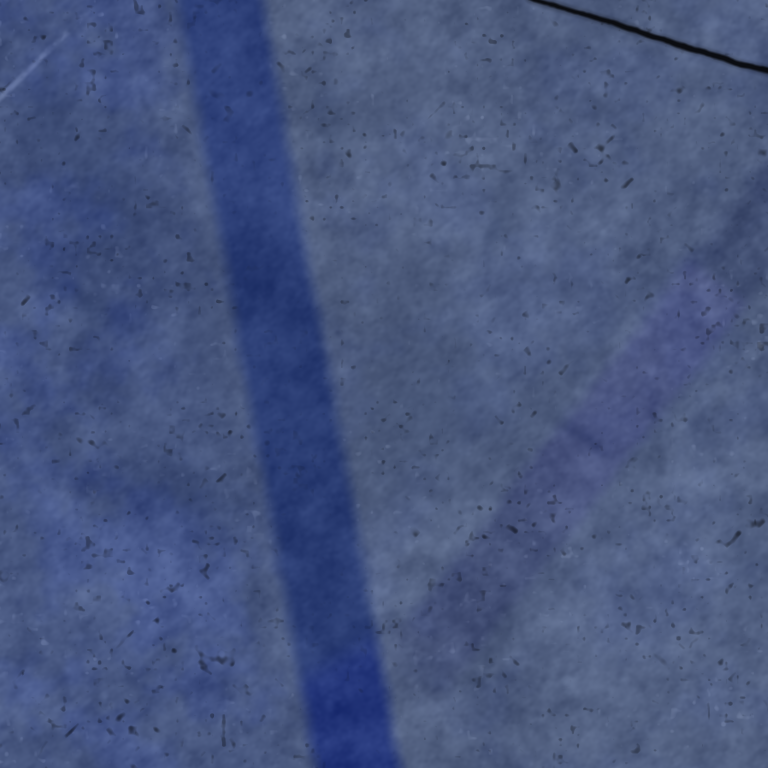
This texture is drawn by a WebGL 1 fragment shader. Its source:

```glsl
precision highp float;

uniform vec2 u_resolution;

float hash(vec2 p) {
  vec3 q = fract(vec3(p.xyx) * 0.1031);
  q += dot(q, q.yzx + 33.33);
  return fract((q.x + q.y) * q.z);
}

float noise(vec2 p) {
  vec2 cell = floor(p);
  vec2 f = fract(p);
  f = f * f * (3.0 - 2.0 * f);
  float low = mix(hash(cell), hash(cell + vec2(1.0, 0.0)), f.x);
  float high = mix(hash(cell + vec2(0.0, 1.0)), hash(cell + 1.0), f.x);
  return mix(low, high, f.y);
}

// Layered noise centred on zero
float fbm(vec2 p) {
  float sum = 0.0;
  float gain = 0.5;
  for (int i = 0; i < 4; i++) {
    sum += gain * (noise(p) - 0.5);
    p = mat2(1.6, 1.2, -1.2, 1.6) * p + 17.3;
    gain *= 0.6;
  }
  return sum;
}

vec2 rotate(vec2 p, float angle) {
  float c = cos(angle);
  float s = sin(angle);
  return vec2(c * p.x + s * p.y, c * p.y - s * p.x);
}

float blot(vec2 p, vec2 center, vec2 radius, float angle) {
  vec2 q = rotate(p - center, angle) / radius;
  return exp(-dot(q, q));
}

float segmentDistance(vec2 p, vec2 a, vec2 b) {
  vec2 along = b - a;
  float t = clamp(dot(p - a, along) / dot(along, along), 0.0, 1.0);
  return length(p - a - along * t);
}

float band(float offset, float halfWidth, float softness) {
  return 1.0 - smoothstep(halfWidth - softness, halfWidth + softness, abs(offset));
}

// Soft flecks where fine noise peaks inside sparse patches
float flecks(vec2 p, float scale, float threshold) {
  float peak = noise(p * scale) + 0.3 * (noise(p * scale * 1.7 + 5.0) - 0.5);
  float patches = 0.4 * (noise(p * scale * 0.14 + 31.0) - 0.5);
  return smoothstep(threshold, threshold + 0.3, peak + patches);
}

void main() {
  vec2 uv = gl_FragCoord.xy / u_resolution;
  float pixel = 1.0 / min(u_resolution.x, u_resolution.y);
  float cloud = fbm(uv * 8.0);
  float mottle = fbm(uv * 27.0 + 40.0);
  vec2 streak = rotate(uv, 0.65);
  float grain = noise(streak * vec2(85.0, 125.0)) + 0.7 * noise(streak * vec2(150.0, 210.0)) - 0.85;
  float stripeX = uv.x - (0.286 + 0.18 * (1.0 - uv.y));
  float leftSide = 1.0 - smoothstep(-0.16, 0.04, stripeX);

  // Concrete, bluer to the left of the stripe
  vec3 color = mix(vec3(0.312, 0.368, 0.495), vec3(0.268, 0.328, 0.485), leftSide);
  float bluish = smoothstep(-0.1, 0.25, fbm(uv * 11.0 + 9.0));
  color += vec3(-0.016, -0.012, 0.026) * bluish * (0.4 + 0.6 * leftSide);

  // Broad stains and worn light areas
  float stain = 0.8 * blot(uv, vec2(0.12, 0.75), vec2(0.06, 0.1), 0.4);
  stain += 0.6 * blot(uv, vec2(0.06, 0.86), vec2(0.04, 0.06), 0.0);
  stain += 1.1 * blot(uv, vec2(0.11, 0.61), vec2(0.08, 0.018), -0.65);
  stain += 0.8 * blot(uv, vec2(0.24, 0.355), vec2(0.09, 0.025), -0.25);
  stain += 0.8 * blot(uv, vec2(0.55, 0.47), vec2(0.13, 0.11), 0.5);
  stain += 0.9 * blot(uv, vec2(0.43, 0.85), vec2(0.024, 0.05), 0.0);
  stain += 1.2 * blot(uv, vec2(0.645, 0.7), vec2(0.012, 0.03), -0.4);
  stain += 0.6 * blot(uv, vec2(0.98, 0.28), vec2(0.035, 0.06), 0.0);
  float wear = blot(uv, vec2(0.15, 0.22), vec2(0.16, 0.12), 0.3);
  wear += blot(uv, vec2(0.84, 0.25), vec2(0.16, 0.12), -0.3);
  wear += 0.7 * blot(uv, vec2(0.75, 0.67), vec2(0.14, 0.14), 0.4);
  wear += 0.7 * blot(uv, vec2(0.49, 0.24), vec2(0.035, 0.09), 0.0);
  color -= vec3(0.05, 0.05, 0.048) * stain * (1.0 + 2.0 * mottle);
  color += vec3(0.022, 0.024, 0.032) * wear;

  // Faint diagonal band with darker ends
  vec2 bandPoint = rotate(uv - vec2(0.557, 0.145), 0.91);
  float along = bandPoint.x;
  float diagonal = band(bandPoint.y + 0.014 * mottle, 0.048, 0.013);
  diagonal *= smoothstep(-0.08, 0.06, along);
  float darkEnd = smoothstep(0.605, 0.63, along) + 0.6 * (1.0 - smoothstep(0.18, 0.33, along));
  vec3 bandTint = mix(vec3(-0.022, -0.036, 0.004), vec3(-0.075, -0.08, -0.072), darkEnd);
  color += bandTint * diagonal;
  float seam = blot(uv, vec2(0.76, 0.43), vec2(0.045, 0.01), -0.6);
  color -= 0.07 * seam * (1.0 + 3.0 * mottle);

  // Painted stripe, deeper at the foot
  float stripe = band(stripeX + 0.008 * mottle, 0.055, 0.014);
  vec3 paint = mix(vec3(0.16, 0.232, 0.448), vec3(0.18, 0.252, 0.475), smoothstep(0.55, 0.85, uv.y));
  float foot = 1.0 - smoothstep(0.12, 0.165, uv.y - 0.5 * stripeX);
  paint = mix(paint, vec3(0.125, 0.195, 0.465), foot);
  paint -= 0.012 * blot(uv, vec2(0.37, 0.43), vec2(0.06, 0.14), 0.2);
  color = mix(color, paint, 0.96 * stripe);

  // Surface variation, soft pits and pale dust
  float texture = 0.07 * cloud + 0.145 * mottle + 0.036 * grain;
  color += vec3(0.95, 1.0, 1.02) * texture * mix(1.0, 0.75, stripe);
  float pits = 0.5 * flecks(rotate(uv, 0.8), 90.0, 0.95) + 0.3 * flecks(uv + 0.37, 130.0, 0.88);
  color *= 1.0 - pits * mix(1.0, 0.4, stripe);
  color += 0.07 * flecks(uv + 0.61, 105.0, 0.93) * (1.0 - stripe);

  // Pale corner scratch and dark crack, thin at its upper end
  float scratch = segmentDistance(uv + 0.01 * mottle, vec2(0.0, 0.872), vec2(0.13, 1.0));
  float scratchGaps = smoothstep(-0.1, 0.2, mottle);
  color += 0.1 * (1.0 - smoothstep(0.0005, 0.005 + pixel, scratch)) * scratchGaps;
  float crack = segmentDistance(uv + 0.004 * mottle, vec2(0.69, 1.003), vec2(1.01, 0.903));
  color *= 1.0 - 0.3 * (1.0 - smoothstep(0.001, 0.01, crack));
  float crackWidth = mix(0.0004, 0.0014, smoothstep(0.7, 0.86, uv.x)) + 0.0004 * grain;
  float crackCore = 1.0 - smoothstep(crackWidth, crackWidth + 0.003 + pixel, crack);
  color = mix(color, vec3(0.03, 0.035, 0.05), 0.95 * crackCore);

  gl_FragColor = vec4(clamp(color, 0.0, 1.0), 1.0);
}
```
